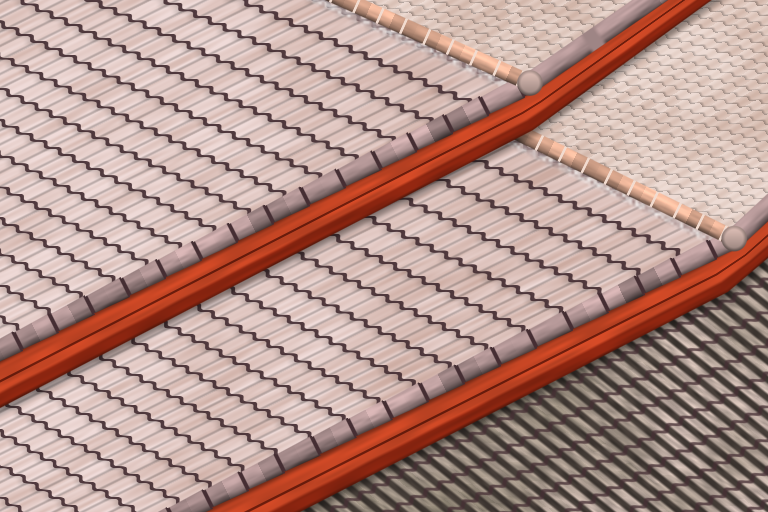
Give the GLSL for this texture, as a WebGL 2 fragment shader.

```glsl
#version 300 es
precision highp float;
uniform vec2 u_resolution;
out vec4 outColor;

#define COURSE_STEP 0.0081
#define COLUMN_WIDTH 0.0275
#define CAP_LENGTH 0.0785
#define CAP_RADIUS 0.020
#define RIDGE_RADIUS 0.016
#define KNOB_RADIUS 0.025
#define VANISHING vec2(-7.89, 4.738)
#define TAU 6.28319

const vec3 PALE = vec3(0.94, 0.86, 0.85);
const vec3 CLAY = vec3(0.80, 0.67, 0.63);
const vec3 STONE = vec3(0.62, 0.52, 0.52);
const vec3 SHADE = vec3(0.27, 0.18, 0.20);
const vec3 RED = vec3(0.77, 0.27, 0.14);
const vec3 RUST = vec3(0.53, 0.14, 0.06);

struct Gable {
    vec2 ridge, apex, verge, eave, corner, returnEnd, returnTop;
    float coursePhase;
};

float hash(vec2 p) {
    vec3 q = fract(p.xyx * vec3(0.1031, 0.1030, 0.0973));
    q += dot(q, q.yzx + 33.33);
    return fract((q.x + q.y) * q.z);
}

float noise(vec2 p) {
    vec2 i = floor(p), f = fract(p);
    f = f * f * (3.0 - 2.0 * f);
    return mix(mix(hash(i), hash(i + vec2(1, 0)), f.x),
               mix(hash(i + vec2(0, 1)), hash(i + vec2(1, 1)), f.x), f.y);
}

float fill(float d) {
    float w = 0.8 / u_resolution.y;
    return smoothstep(-w, w, d);
}

// x: distance along a-b, y: signed distance, positive on its left side
vec2 along(vec2 p, vec2 a, vec2 b) {
    vec2 t = normalize(b - a), q = p - a;
    return vec2(dot(q, t), t.x * q.y - t.y * q.x);
}

// Clay courses converging on a far point, with scalloped edges
vec3 clayRoof(vec2 p, float phase) {
    float u = (0.497 * p.x - p.y) / COLUMN_WIDTH;
    float m = (VANISHING.y - p.y) / (p.x - VANISHING.x);
    float r = (m - phase) / COURSE_STEP + 0.07 * sin(TAU * u);
    float f = fract(r);
    float streak = noise(vec2(u * 4.0, r * 0.8));
    float tone = 0.64 + 0.16 * cos(TAU * u + 0.8) + 0.55 * (streak - 0.5);
    tone += 0.25 * (hash(floor(vec2(u, r))) - 0.5) + 0.35 * (noise(p * 5.0) - 0.5);
    vec3 col = mix(CLAY, PALE, clamp(tone - 0.25 * (p.x - 0.5), 0.0, 1.0));
    col *= 1.0 - 0.22 * smoothstep(0.32, 0.5, abs(fract(u + 0.1) - 0.5));
    col *= 1.0 - 0.15 * smoothstep(0.3, 0.0, f);
    float edge = smoothstep(0.075, 0.035, min(f, 1.0 - f));
    return mix(col, SHADE, 0.92 * edge);
}

// Small pale tiles on the sunlit slopes
vec3 paleRoof(vec2 p) {
    float u = (p.y - 0.62 * p.x) / 0.022;
    float v = (p.y + 0.28 * p.x) / 0.019 + 0.14 * sin(TAU * u);
    float f = fract(v);
    float tone = 0.6 + 0.2 * cos(TAU * u) + 0.5 * (noise(p * 8.0) - 0.5);
    tone += 0.5 * (hash(floor(vec2(u, v))) - 0.5);
    vec3 col = mix(vec3(0.82, 0.71, 0.66), vec3(0.93, 0.86, 0.83), clamp(tone, 0.0, 1.0));
    return col * (1.0 - 0.24 * smoothstep(0.3, 0.0, f));
}

// Weathered round tiles, running down to the right
vec3 darkRoof(vec2 p) {
    float u = (p.y + 0.8 * p.x) / 0.036;
    float v = (p.y - 0.53 * p.x) / 0.062 + 0.08 * sin(TAU * u);
    float tube = 0.5 + 0.5 * cos(TAU * u);
    float age = noise(p * 9.0) + 0.4 * (hash(floor(vec2(u, v))) - 0.5);
    float sun = clamp(0.25 + 0.5 * age + 0.9 * (p.x - 1.15) - 0.5 * p.y, 0.0, 1.0);
    vec3 top = mix(vec3(0.54, 0.50, 0.44), vec3(0.82, 0.74, 0.71), sun);
    vec3 col = mix(vec3(0.25, 0.22, 0.20), top, smoothstep(0.1, 0.75, tube));
    col *= 0.85 + 0.3 * noise(vec2(u * 5.0, v * 3.0));
    return mix(col, SHADE, 0.75 * smoothstep(0.12, 0.03, abs(fract(v) - 0.5)));
}

// Row of rounded pieces, lit from above
vec3 capRow(vec2 s, float radius, float len, vec3 tint, vec3 joint) {
    float k = s.x / len, h = s.y / radius;
    vec3 col = tint * (0.85 + 0.3 * hash(vec2(floor(k), 7.0)));
    col *= 0.98 + 0.30 * h - 0.28 * h * h + 0.16 * (noise(s * vec2(30, 180)) - 0.5);
    return mix(col, joint, smoothstep(0.07, 0.03, abs(fract(k) - 0.5)));
}

vec3 drawGable(vec3 behind, vec2 p, Gable g) {
    float eave = along(p, g.eave, g.corner).y;
    float body = min(eave, along(p, g.corner, g.returnEnd).y);
    vec2 ridge = along(p, g.ridge, g.apex), verge = along(p, g.verge, g.apex);
    vec2 side = along(p, g.apex, g.returnTop);
    float reach = length(g.apex - g.verge);

    // Slopes, with mortar along the ridge
    vec3 col = mix(paleRoof(p), clayRoof(p, g.coursePhase), fill(min(-ridge.y, verge.y)));
    float mortar = smoothstep(0.014, 0.0, abs(ridge.y + 0.022)) * step(ridge.x, length(g.apex - g.ridge));
    col = mix(col, mix(STONE, vec3(0.97), noise(p * 160.0)), 0.75 * mortar);

    // Painted boards
    float depth = max(-verge.y, -side.y);
    float f = body / max(body + depth, 0.001);
    vec3 board = mix(RUST, RED, smoothstep(0.22, 0.30, f));
    board = mix(board, RUST * 0.8, smoothstep(0.035, 0.01, abs(f - 0.46)));
    board *= 0.9 + 0.2 * noise(vec2(verge.x * 14.0, f * 12.0));
    board *= 1.0 - 0.4 * smoothstep(0.68, 0.82, f) - 0.3 * smoothstep(0.08, 0.0, f);
    col = mix(col, board, fill(depth));

    // Caps: return, verge, ridge, then the knob at the apex
    vec3 cap = capRow(side, CAP_RADIUS, 0.3, STONE * 1.2, STONE);
    col = mix(col, cap, fill(min(CAP_RADIUS - abs(side.y), side.x)));
    float flare = CAP_RADIUS * (0.93 + 0.14 * fract(verge.x / CAP_LENGTH + 0.5));
    cap = capRow(verge, CAP_RADIUS, CAP_LENGTH, STONE * 1.08, SHADE);
    col = mix(col, cap, fill(min(flare - abs(verge.y), reach - verge.x)));
    cap = capRow(ridge, RIDGE_RADIUS, 0.05, vec3(0.86, 0.66, 0.56), vec3(0.95, 0.86, 0.81));
    col = mix(col, cap, fill(min(RIDGE_RADIUS - abs(ridge.y), length(g.apex - g.ridge) - ridge.x)));
    vec2 k = (p - g.apex) / KNOB_RADIUS;
    vec3 knob = vec3(0.78, 0.67, 0.64) * (0.95 + 0.2 * k.y - 0.3 * smoothstep(0.65, 1.0, length(k)));
    col = mix(col, knob, fill(KNOB_RADIUS * (1.0 - length(k))));

    // Soft shadow below the boards
    behind *= 1.0 - 0.4 * smoothstep(-0.022, 0.0, body);
    return mix(behind, col, fill(body));
}

void main() {
    vec2 p = gl_FragCoord.xy / u_resolution.y;
    p.x *= 1.5 * u_resolution.y / u_resolution.x;
    Gable lower = Gable(vec2(1.031, 0.732), vec2(1.434, 0.534), vec2(0.371, 0.008), vec2(0.586, 0.0),
                        vec2(1.422, 0.43), vec2(1.5, 0.496), vec2(1.5, 0.595), 0.4835);
    Gable upper = Gable(vec2(0.674, 1.0), vec2(1.035, 0.838), vec2(0.0, 0.316), vec2(0.0, 0.203),
                        vec2(1.041, 0.746), vec2(1.39, 1.0), vec2(1.27, 1.0), 0.4471);
    vec3 col = drawGable(darkRoof(p), p, lower);
    outColor = vec4(drawGable(col, p, upper), 1.0);
}
```
